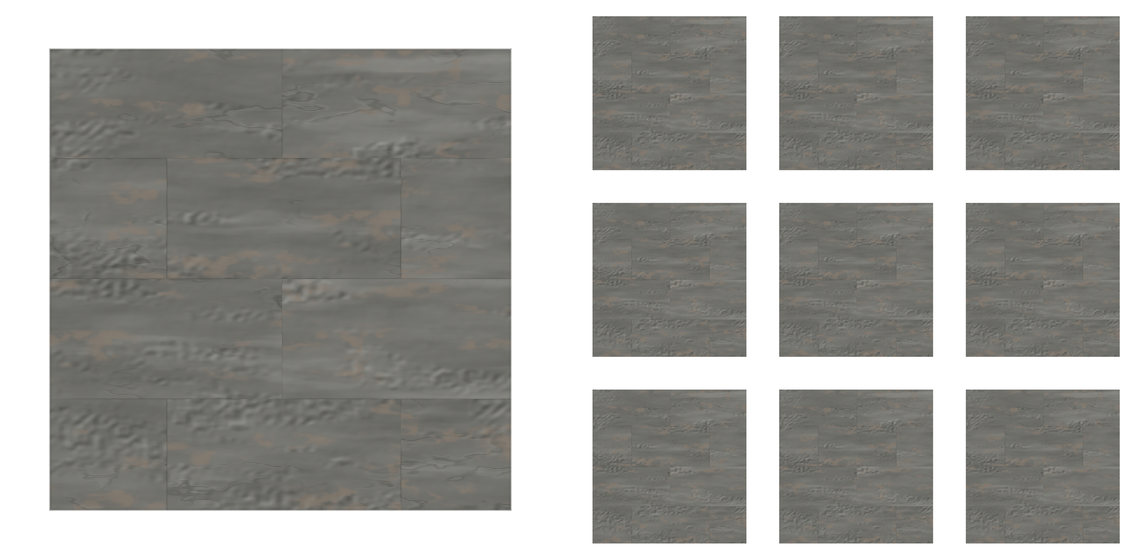
Left, the tile; right, the same tile 3 across and 3 down.
A WebGL 1 fragment shader for this texture:

```glsl
precision highp float;
// Weathered grey planks with horizontal streaks, in a square panel on a white margin.
uniform vec2 u_resolution;

#define PANEL_CENTER vec2(0.5007, 0.5007)
#define PANEL_HALF 0.412
#define EDGE_SOFT 0.0022
#define PLANK_SIZE vec2(0.418, 0.2145)
#define PLANK_ORIGIN vec2(0.298, 0.0735)
#define ROW_SHIFT 0.206
#define BASE_GREY vec3(0.444, 0.443, 0.425)
#define RUST vec3(0.55, 0.49, 0.43)
#define RUST_AMOUNT 0.55
#define RELIEF 0.15
#define SEAM_DEPTH 0.045

float hash(vec2 p) {
  vec3 q = fract(p.xyx * 0.1031);
  q += dot(q, q.yzx + 33.33);
  return fract((q.x + q.y) * q.z);
}

float noise(vec2 p) {
  vec2 i = floor(p);
  vec2 f = fract(p);
  f = f * f * (3.0 - 2.0 * f);
  float low = mix(hash(i), hash(i + vec2(1.0, 0.0)), f.x);
  float high = mix(hash(i + vec2(0.0, 1.0)), hash(i + 1.0), f.x);
  return mix(low, high, f.y);
}

float fbm(vec2 p) {
  float sum = 0.0;
  float amp = 0.533;
  for (int i = 0; i < 4; i++) {
    sum += amp * noise(p);
    p = p * 2.03 + vec2(17.3, 9.1);
    amp *= 0.5;
  }
  return sum;
}

// Worn surface of one plank; the seed picks its own patch of noise.
vec3 plankColor(vec2 uv, float seed) {
  vec2 p = uv + seed * vec2(7.0, 3.0) + 2.0;
  p.y += 0.016 * (fbm(p * vec2(9.0, 14.0)) - 0.5);

  // Broad bands, clouds and fine streaks
  float bands = fbm(p * vec2(3.5, 21.0)) - 0.5;
  float clouds = fbm(p * vec2(9.0, 17.0) + 31.0) - 0.5;
  float streaks = fbm(p * vec2(10.0, 65.0) + 57.0) - 0.5;
  float tone = 0.09 * bands + 0.06 * clouds + 0.05 * streaks;

  // Pale washed streaks
  float pale = smoothstep(0.56, 0.76, fbm(p * vec2(3.2, 23.0) + 43.0));
  tone += 0.055 * pale;

  // Crumbled bands, lit from the upper left
  float rough = smoothstep(0.5, 0.68, fbm(p * vec2(5.0, 25.0) + 83.0));
  vec2 grain = p * vec2(80.0, 110.0);
  float slope = noise(grain) - noise(grain + vec2(-0.35, 0.4));
  tone += RELIEF * slope * (0.07 + rough);

  // Torn layer outlines: a dark crack with a lighter lip
  float layer = fbm(p * vec2(8.0, 27.0) + 97.0) - 0.52;
  float torn = smoothstep(0.45, 0.65, fbm(p * vec2(6.0, 15.0) + 121.0));
  float crack = 1.0 - smoothstep(0.0, 0.028, abs(layer));
  float lip = 1.0 - smoothstep(0.0, 0.03, abs(layer - 0.04));
  tone += torn * (0.022 * lip - 0.045 * crack);

  // Rusty flecks
  float patches = smoothstep(0.57, 0.72, fbm(p * vec2(9.0, 32.0) + 139.0));
  float flecks = smoothstep(0.38, 0.65, fbm(p * vec2(45.0, 75.0) + 151.0));
  return mix(BASE_GREY + tone, RUST, RUST_AMOUNT * patches * flecks);
}

void main() {
  vec2 uv = gl_FragCoord.xy / u_resolution;

  // Staggered plank layout
  vec2 cell = (uv - PLANK_ORIGIN) / PLANK_SIZE;
  float row = floor(cell.y);
  cell.x -= mod(row, 2.0) * ROW_SHIFT / PLANK_SIZE.x;
  float seed = hash(vec2(floor(cell.x), row) + 11.0);
  vec3 color = plankColor(uv, seed);

  // Thin, partly worn seams
  vec2 local = fract(cell);
  vec2 gap = min(local, 1.0 - local) * PLANK_SIZE;
  float seam = 1.0 - smoothstep(0.0004, 0.0022, min(gap.x, gap.y));
  color -= SEAM_DEPTH * seam * smoothstep(0.2, 0.65, noise(uv * 13.0));

  // Panel with a slightly dark rim on white
  vec2 offset = abs(uv - PANEL_CENTER) - PANEL_HALF;
  float edge = max(offset.x, offset.y);
  color -= 0.06 * smoothstep(-0.005, -0.001, edge);
  float margin = smoothstep(-EDGE_SOFT, EDGE_SOFT, edge);
  gl_FragColor = vec4(mix(color, vec3(1.0), margin), 1.0);
}
```
